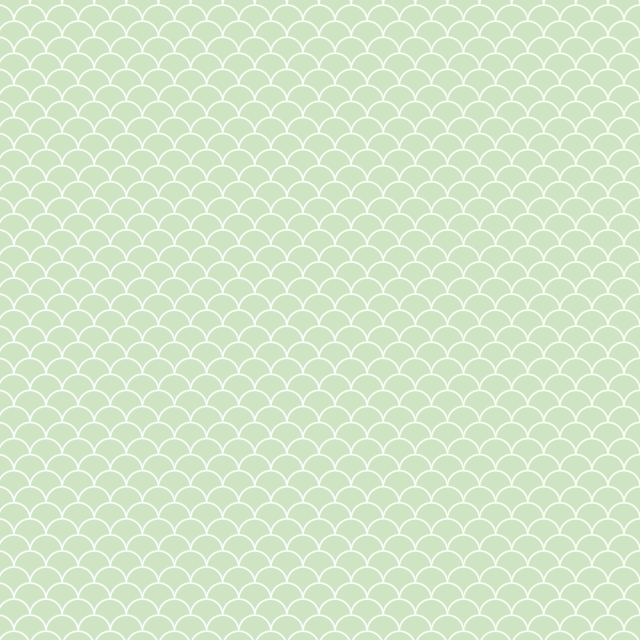
Write a Shadertoy shader that draws this pattern.

```glsl
// Distance to the outline of the nearest arch in a row; arches have radius 1
float archDistance(vec2 p, float row) {
    float shift = mod(row, 2.0);
    float x = mod(p.x + shift + 1.0, 2.0) - 1.0;
    return abs(length(vec2(x, p.y - row)) - 1.0);
}

void mainImage(out vec4 fragColor, in vec2 fragCoord) {
    // One unit is an arch radius, which is also the row height
    float scale = 39.865 / iResolution.y;
    vec2 p = fragCoord * scale + vec2(0.13, -0.55);

    // Arch of this row, and the crown of the row beneath
    float row = floor(p.y);
    float d = min(archDistance(p, row), archDistance(p, row - 1.0));

    // White stroke over pale green
    float stroke = 1.0 - smoothstep(-0.75 * scale, 0.75 * scale, d - 0.054);
    vec3 color = mix(vec3(0.812, 0.894, 0.761), vec3(0.985, 0.992, 0.98), stroke);
    fragColor = vec4(color, 1.0);
}
```
